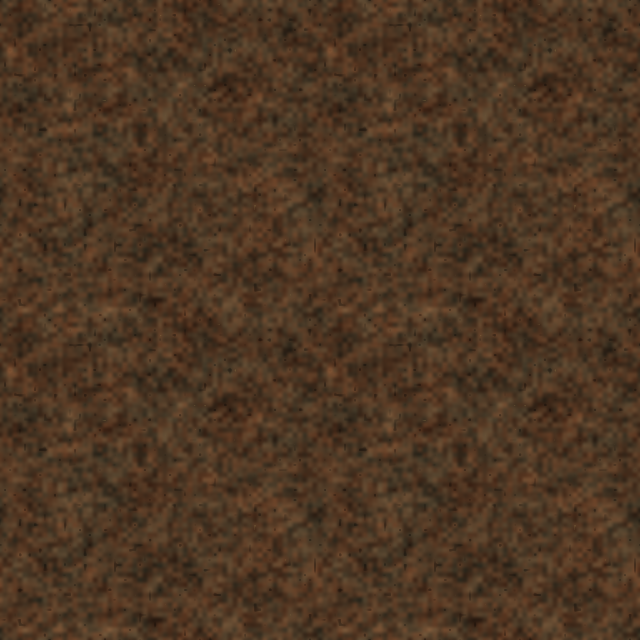
Reproduce this texture procedurally as a Shadertoy shader.

```glsl
const vec3 SOIL = vec3(0.304, 0.213, 0.137);
const vec3 RUST_SHIFT = vec3(0.050, -0.020, -0.030);
const vec3 SAND = vec3(0.50, 0.42, 0.25);
const float TILES = 2.0;

float hash(vec2 cell, float seed) {
    vec3 p = fract(vec3(cell.xyx + seed * 7.31) * vec3(0.1031, 0.1030, 0.0973));
    p += dot(p, p.yzx + 33.33);
    return fract((p.x + p.y) * p.z);
}

// Smooth lattice noise that repeats after "period" cells, range 0 to 1
float grainNoise(vec2 tileUv, float period, float seed) {
    vec2 p = tileUv * period;
    vec2 cell = floor(p);
    vec2 f = smoothstep(0.0, 1.0, p - cell);
    vec2 lo = mod(cell, period);
    vec2 hi = mod(cell + 1.0, period);
    float bottom = mix(hash(lo, seed), hash(vec2(hi.x, lo.y), seed), f.x);
    float top = mix(hash(vec2(lo.x, hi.y), seed), hash(hi, seed), f.x);
    return mix(bottom, top, f.y);
}

// Cellular noise: one stretched, signed blob per cell, leaning along "dir"
float streakNoise(vec2 tileUv, float period, vec2 dir, float seed) {
    vec2 p = tileUv * period;
    vec2 cell = floor(p);
    float sum = 0.0;
    for (int y = -1; y <= 1; y++) {
        for (int x = -1; x <= 1; x++) {
            vec2 id = cell + vec2(x, y);
            vec2 key = mod(id, period);
            vec2 center = id + vec2(hash(key, seed), hash(key, seed + 1.0));
            vec2 d = p - center;
            vec2 q = vec2(dot(d, dir) / 0.55, dot(d, vec2(-dir.y, dir.x)) / 0.24);
            float weight = hash(key, seed + 2.0) * 2.0 - 1.0;
            sum += weight * exp(-dot(q, q)) * (1.0 - smoothstep(0.6, 1.0, length(d)));
        }
    }
    return sum;
}

// Relative brightness, from fine grains up to broad patches
float soilTone(vec2 uv, vec2 slope) {
    float tone = 0.50 * (grainNoise(uv, 64.0, 1.0) - 0.5);
    tone += 0.36 * (grainNoise(uv, 32.0, 2.0) - 0.5);
    tone += 0.18 * (grainNoise(uv, 9.0, 3.0) - 0.5);
    tone += 0.20 * streakNoise(uv, 9.0, slope, 4.0);
    tone += 0.20 * streakNoise(uv, 18.0, slope, 8.0);
    return tone;
}

// Drift between rusty (positive) and olive (negative) soil
float soilHue(vec2 uv) {
    float fine = grainNoise(uv, 64.0, 12.0) - 0.5;
    float broad = grainNoise(uv, 14.0, 13.0) - 0.5;
    return 0.9 * fine + 0.6 * broad;
}

void mainImage(out vec4 fragColor, in vec2 fragCoord) {
    vec2 uv = fragCoord / iResolution.xy * TILES;
    vec2 slope = normalize(vec2(2.0, 0.9));

    vec3 color = SOIL * (1.0 + soilTone(uv, slope));
    color += RUST_SHIFT * soilHue(uv);

    // Sparse dark pits and pale sand grains
    float pit = smoothstep(0.86, 1.0, grainNoise(uv, 64.0, 16.0));
    float sand = smoothstep(0.975, 1.0, grainNoise(uv, 64.0, 17.0));
    color *= 1.0 - 0.35 * pit;
    color = mix(color, SAND, 0.5 * sand);

    fragColor = vec4(clamp(color, 0.0, 1.0), 1.0);
}
```
